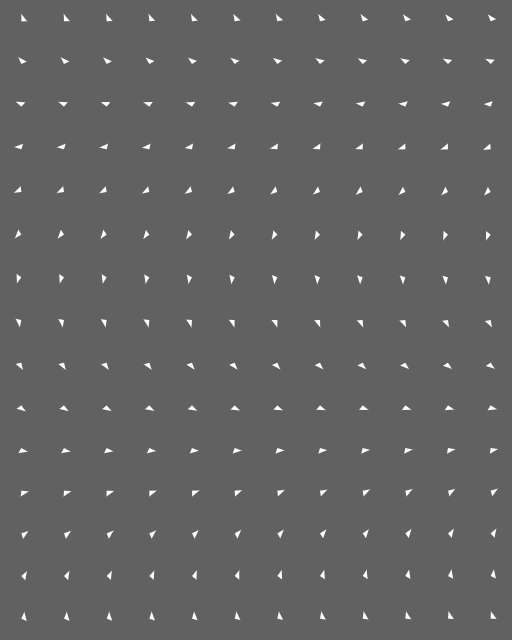
Reproduce this pattern procedurally as a Shadertoy shader.

```glsl
#define GRID vec2(12.0, 15.0)     // repeats across and down
#define LEGS vec2(0.137, 0.175)   // short and long leg, in cells
#define BACKGROUND vec3(0.38)
#define INK vec3(0.99)
#define TAU 6.28318531

mat2 rotation(float angle) {
    float c = cos(angle), s = sin(angle);
    return mat2(c, s, -s, c);
}

// Antialiased half-plane: 1 where the signed distance is negative
float halfPlane(float dist, float pixel) {
    return clamp(0.5 - dist / pixel, 0.0, 1.0);
}

// Right triangle with its square corner at the origin
float rightTriangle(vec2 p, vec2 legs, float pixel) {
    vec2 normal = normalize(legs.yx);
    float hypotenuse = dot(p - vec2(legs.x, 0.0), normal);
    return halfPlane(-p.x, pixel) * halfPlane(-p.y, pixel) * halfPlane(hypotenuse, pixel);
}

void mainImage(out vec4 fragColor, in vec2 fragCoord) {
    vec2 grid = fragCoord / iResolution.xy * GRID;
    vec2 cell = floor(grid);
    vec2 local = fract(grid) - 0.5;
    float pixel = GRID.y / iResolution.y;

    // Cells count in reading order from the top left; all of them make one full turn
    float row = GRID.y - 1.0 - cell.y;
    float index = row * GRID.x + cell.x;
    float angle = TAU * index / (GRID.x * GRID.y);

    // Each triangle pivots about its square corner at the cell centre
    float shape = rightTriangle(rotation(-angle) * local, LEGS, pixel);
    fragColor = vec4(mix(BACKGROUND, INK, shape), 1.0);
}
```
